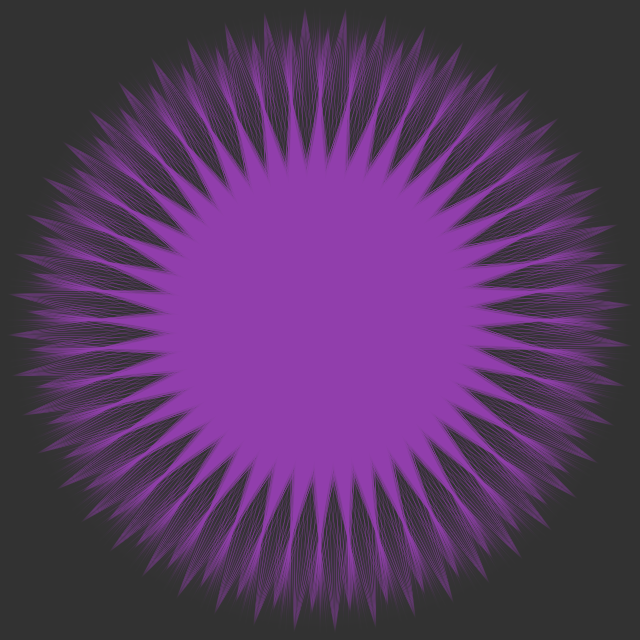
Reproduce this background procedurally as a three.js fragment shader.

```glsl
// A violet starburst on charcoal: 48 leaning solid petals around a filled core,
// with fine straight rays that cross at the petal points and fan out to spikes.
// Angles are folded into one sector, so each ray is evaluated only once.

varying vec2 vUv;

const vec3 CHARCOAL = vec3(0.198);
const vec3 VIOLET = vec3(0.570, 0.245, 0.675);

const float SECTOR = 6.2831853 / 48.0;
const float PETAL_RADIUS = 0.335;   // where each solid petal ends
const float SPIKE_RADIUS = 0.490;   // outermost points
const float SPIKE_ANGLE = 0.048;
const float NOTCH_RADIUS = 0.460;   // shorter points between the spikes
const float NOTCH_ANGLE = -0.028;
const float LEAN = 0.018;           // sideways tilt of petals and rays
const float PETAL_SPREAD = 0.054;
const float RAY_SPREAD = 0.069;
const float RAY_WIDTH = 0.0013;
const int FAN_RAYS = 26;
const int SPIKE_RAYS = 9;

float hash(float n) {
  return fract(sin(n * 12.9898) * 43758.547);
}

// Signed angle to the nearest repeat of a sector.
float foldAngle(float angle) {
  return mod(angle + 0.5 * SECTOR, SECTOR) - 0.5 * SECTOR;
}

// Straight ray through a focus; offset is its distance from the centre.
float ray(float radius, float angle, float focus, float focusAngle, float offset) {
  float path = focusAngle + offset * (1.0 / radius - 1.0 / focus);
  float dist = abs(foldAngle(angle - path)) * radius;
  return 1.0 - smoothstep(0.2 * RAY_WIDTH, RAY_WIDTH, dist);
}

// Solid wedge whose edges soften toward the core.
float petal(float radius, float angle) {
  float reach = 1.0 / radius - 1.0 / PETAL_RADIUS;
  float across = abs(foldAngle(angle - LEAN * reach));
  float inside = (PETAL_SPREAD * reach - across) * radius;
  float softness = 0.0012 + 0.012 * max(0.0, 1.0 - radius / PETAL_RADIUS);
  return smoothstep(-softness, softness, inside);
}

// Blurred streak that carries each petal past its point.
float streak(float radius, float angle) {
  float reach = 1.0 / radius - 1.0 / PETAL_RADIUS;
  float across = foldAngle(angle - LEAN * reach) * radius;
  float width = 0.0025 + 0.022 * abs(radius - PETAL_RADIUS);
  float fade = smoothstep(0.27, 0.33, radius)
             * (1.0 - smoothstep(0.34, 0.46, radius));
  return 0.75 * fade * exp(-across * across / (width * width));
}

// Chance that the background shows between the fine rays.
float rayGaps(float radius, float angle) {
  float gaps = 1.0;

  // Rays that cross near the petal points, then diverge
  for (int i = 0; i < FAN_RAYS; i++) {
    float id = float(i);
    float t = 2.0 * (id + hash(id + 3.0)) / float(FAN_RAYS) - 1.0;
    float offset = LEAN + RAY_SPREAD * t;
    float focus = PETAL_RADIUS + 0.035 * hash(id + 41.0);
    float end = SPIKE_RADIUS - 0.075 * hash(id + 17.0);
    float fade = 1.0 - smoothstep(end - 0.09, end, radius);
    float strength = mix(0.22, 0.50, hash(id + 73.0));
    gaps *= 1.0 - strength * fade * ray(radius, angle, focus, 0.0, offset);
  }

  // Rays that meet at the outer spikes and at the notches
  for (int i = 0; i < SPIKE_RAYS; i++) {
    float id = float(i);
    float t = 2.0 * (id + 0.5) / float(SPIKE_RAYS) - 1.0;
    float offset = LEAN + 1.15 * RAY_SPREAD * t;
    float strength = mix(0.25, 0.50, hash(id + 9.0));
    float spikeFade = smoothstep(0.20, 0.36, radius)
                    * (1.0 - smoothstep(SPIKE_RADIUS - 0.04, SPIKE_RADIUS, radius));
    float notchFade = smoothstep(0.20, 0.36, radius)
                    * (1.0 - smoothstep(NOTCH_RADIUS - 0.03, NOTCH_RADIUS, radius));
    gaps *= 1.0 - strength * spikeFade
          * ray(radius, angle, SPIKE_RADIUS, SPIKE_ANGLE, offset);
    gaps *= 1.0 - 0.8 * strength * notchFade
          * ray(radius, angle, NOTCH_RADIUS, NOTCH_ANGLE, offset);
  }
  return gaps;
}

void main() {
  vec2 p = vUv - 0.5;
  float radius = max(length(p), 0.001);
  float angle = atan(p.y, p.x + 0.00001);

  // Core, petals, streaks and rays stack as translucent layers
  float core = 1.0 - smoothstep(0.17, 0.27, radius);
  float haze = 0.10 * smoothstep(0.32, 0.39, radius)
             * (1.0 - smoothstep(0.40, 0.48, radius));
  float gaps = (1.0 - core) * (1.0 - haze);
  gaps *= 1.0 - petal(radius, angle);
  gaps *= 1.0 - streak(radius, angle);
  gaps *= rayGaps(radius, angle);

  gl_FragColor = vec4(mix(VIOLET, CHARCOAL, gaps), 1.0);
}
```
